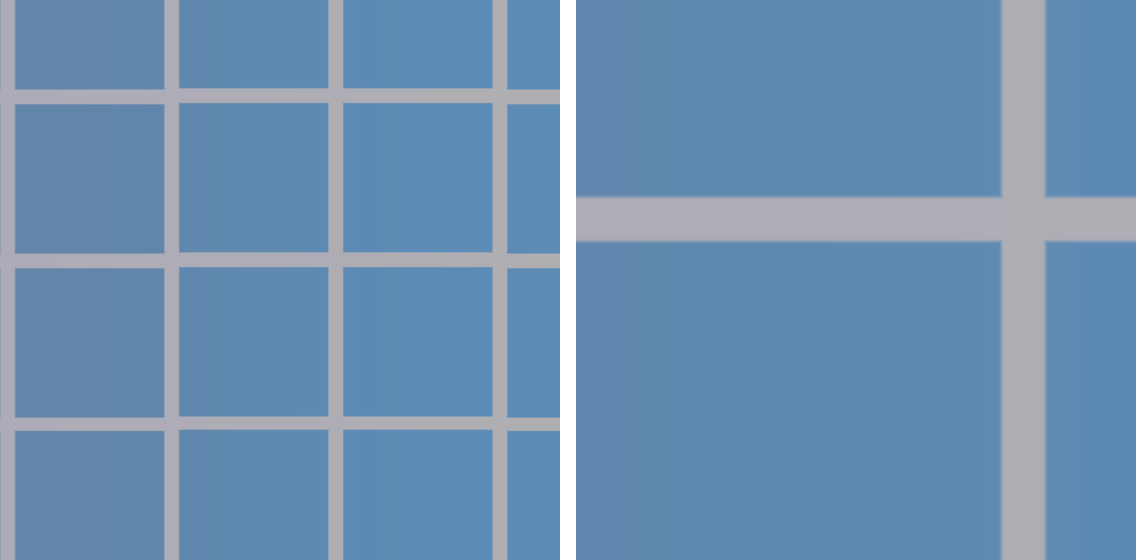
Left, the full canvas; right, a detail of the centre.
Reproduce this pattern procedurally as a WebGL 2 fragment shader.

```glsl
#version 300 es
precision highp float;

#define PITCH 0.29297
#define FIRST_LINE vec2(0.0137, 0.2432)
#define HALF_WIDTH 0.0132
#define EDGE_SOFTNESS 0.0019
#define ROW_STAGGER 0.0021
#define LOW_ROW_TRIM 0.0013
#define BAND_COUNT 19.0
#define BAND_TINT 0.007

uniform vec2 u_resolution;
out vec4 fragColor;

const vec3 TILE_LEFT = vec3(0.382, 0.524, 0.664);
const vec3 TILE_RIGHT = vec3(0.363, 0.546, 0.712);
const vec3 GROUT_LEFT = vec3(0.682, 0.671, 0.722);
const vec3 GROUT_RIGHT = vec3(0.686, 0.686, 0.698);

float hash(float n) {
    n = fract(n * 0.1031);
    n *= n + 33.33;
    return fract(n * (n + n));
}

// Coverage of a soft line at signed distance d from its centre
float lineMask(float d, float halfWidth, float soft) {
    return 1.0 - smoothstep(-soft, soft, abs(d) - halfWidth);
}

// Faint vertical colour bands over a left-to-right gradient
vec3 tileColor(float x) {
    float band = floor(x * BAND_COUNT);
    float level = mix(x, (band + 0.5) / BAND_COUNT, 0.6);
    vec3 color = mix(TILE_LEFT, TILE_RIGHT, smoothstep(0.05, 0.85, level));
    float tint = (hash(band + 3.0) - 0.5) * BAND_TINT;
    return color + tint * vec3(0.5, -0.5, 1.0);
}

void main() {
    vec2 uv = gl_FragCoord.xy / u_resolution;
    float soft = max(EDGE_SOFTNESS, 0.75 / min(u_resolution.x, u_resolution.y));

    // Outer columns sit slightly lower than the inner ones
    float column = floor((uv.x - FIRST_LINE.x) / PITCH);
    float drop = ROW_STAGGER * step(1.0, abs(column - 1.5));
    vec2 grid = (uv + vec2(0.0, drop) - FIRST_LINE) / PITCH;
    vec2 nearest = floor(grid + 0.5);
    vec2 offset = (grid - nearest) * PITCH;

    // The lowest horizontal line is trimmed along its underside
    float trim = LOW_ROW_TRIM * (1.0 - step(0.5, nearest.y));
    float vertical = lineMask(offset.x, HALF_WIDTH, soft);
    float horizontal = lineMask(offset.y - trim, HALF_WIDTH - trim, soft);
    float grout = max(vertical, horizontal);

    vec3 groutColor = mix(GROUT_LEFT, GROUT_RIGHT, uv.x);
    fragColor = vec4(mix(tileColor(uv.x), groutColor, grout), 1.0);
}
```
